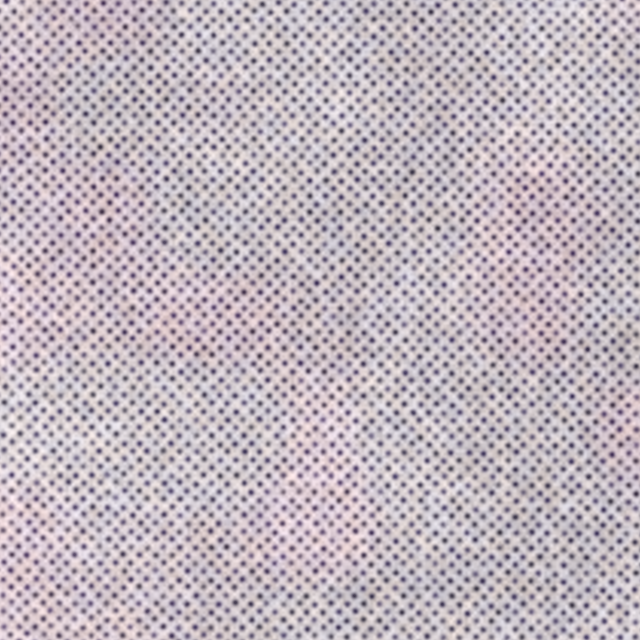
Give the GLSL for this texture, as a three.js fragment shader.

```glsl
varying vec2 vUv;

const float REPEATS = 40.0;               // dots per row and per column
const vec2 ANCHOR = vec2(0.345, 0.532);   // a point where a dot is centred
const float TILT = 0.005;                 // slight skew of the cloth, radians
const float DOT_RADIUS = 0.285;           // in units of the diagonal lattice
const float DOT_JITTER = 0.09;
const float DOT_DEPTH_MIN = 0.78;
const float DOT_DEPTH_MAX = 1.16;
const float THREAD_VARIATION = 0.045;
const float CLOUD_STRENGTH = 0.05;
const float GRAIN_STRENGTH = 0.045;
const vec3 THREAD_COLOR = vec3(0.875, 0.845, 0.855);
const vec3 HOLE_GREY = vec3(0.33, 0.31, 0.36);
const vec3 HOLE_VIOLET = vec3(0.34, 0.30, 0.44);
const vec3 WARM_TINT = vec3(0.022, 0.004, -0.022);
const vec3 PINK_TINT = vec3(0.030, -0.012, 0.002);

float hash(vec2 p) {
  vec3 q = fract(vec3(p.xyx) * 0.1031);
  q += dot(q, q.yzx + 33.33);
  return fract((q.x + q.y) * q.z);
}

float noise(vec2 p) {
  vec2 cell = floor(p);
  vec2 f = fract(p);
  f = f * f * (3.0 - 2.0 * f);
  float low = mix(hash(cell), hash(cell + vec2(1.0, 0.0)), f.x);
  float high = mix(hash(cell + vec2(0.0, 1.0)), hash(cell + vec2(1.0, 1.0)), f.x);
  return mix(low, high, f.y);
}

// Noise centred on zero, from -1 to 1
float signedNoise(vec2 p) {
  return 2.0 * noise(p) - 1.0;
}

// Staggered rows become a unit square lattice along the diagonals
vec2 toLattice(vec2 uv) {
  float c = cos(TILT);
  float s = sin(TILT);
  vec2 p = (uv - ANCHOR) * REPEATS;
  p = vec2(c * p.x - s * p.y, s * p.x + c * p.y);
  return vec2(p.x + p.y, p.x - p.y);
}

// Soft dots: x is the total darkness, y the part tinted violet
vec2 weaveHoles(vec2 p) {
  vec2 nearest = floor(p + 0.5);
  vec2 total = vec2(0.0);
  for (int j = -1; j <= 1; j++) {
    for (int i = -1; i <= 1; i++) {
      vec2 id = nearest + vec2(float(i), float(j));
      vec2 seed = id + 200.0;
      vec2 jitter = vec2(hash(seed + 17.3), hash(seed + 41.7)) - 0.5;
      vec2 d = p - id - jitter * 2.0 * DOT_JITTER;
      float depth = mix(DOT_DEPTH_MIN, DOT_DEPTH_MAX, hash(seed));
      float dark = depth * exp(-dot(d, d) / (DOT_RADIUS * DOT_RADIUS));
      total += dark * vec2(1.0, hash(seed + 73.1));
    }
  }
  return total;
}

void main() {
  vec2 lattice = toLattice(vUv);
  vec2 holes = weaveHoles(lattice);

  // Threads differ slightly in brightness and warmth
  vec2 threadSpace = lattice + 300.0;
  vec3 color = THREAD_COLOR;
  color += THREAD_VARIATION * signedNoise(threadSpace * 1.3);
  color += WARM_TINT * signedNoise(threadSpace * 0.9 + 57.0);

  // Dark gaps between the threads
  float violet = holes.y / max(holes.x, 0.001);
  vec3 holeColor = mix(HOLE_GREY, HOLE_VIOLET, violet);
  color = mix(color, holeColor, min(holes.x, 1.1));

  // Broad stains and shading across the cloth
  float cloud = 0.6 * signedNoise(vUv * vec2(6.0, 3.5) + 11.0)
              + 0.4 * signedNoise(vUv * 13.0 + 29.0);
  float blush = smoothstep(0.45, 0.9, noise(vUv * 6.0 + 83.0));
  color += CLOUD_STRENGTH * cloud + PINK_TINT * blush;

  // Fine fibre grain
  color += GRAIN_STRENGTH * signedNoise(vUv * 210.0 + 5.0);

  gl_FragColor = vec4(clamp(color, 0.0, 1.0), 1.0);
}
```
